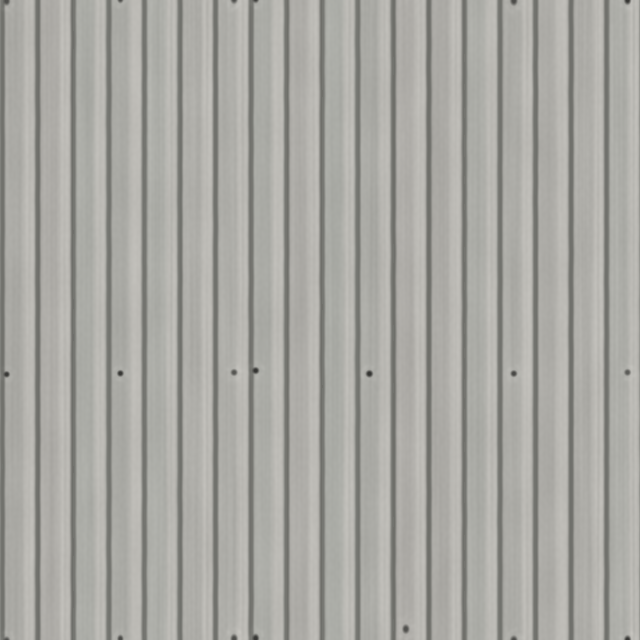
Give the GLSL for this texture, as a WebGL 2 fragment shader.

```glsl
#version 300 es
precision highp float;
// Tiling grey ribbed metal cladding with dark grooves, soft highlights and rows of small fixings.

uniform vec2 u_resolution;
out vec4 outColor;

const float PANELS = 18.0;
const float GROOVE_OFFSET = 0.065;           // groove centre, in panels
const vec2 GROOVE_EDGE = vec2(0.035, 0.10);  // half width: core, outer
const vec2 RIDGE = vec2(0.60, 0.87);         // highlight span, in panels
const vec3 FACE = vec3(0.676, 0.668, 0.650);
const vec3 HIGHLIGHT = vec3(0.742, 0.735, 0.715);
const vec3 GROOVE = vec3(0.445, 0.447, 0.428);
const vec3 FIXING = vec3(0.20, 0.20, 0.19);
const vec3 COOL_TINT = vec3(-0.010, 0.003, -0.001);
const float STREAK_AMOUNT = 0.022;
const float BLOTCH_AMOUNT = 0.018;
const float GRAIN_AMOUNT = 0.012;
const int FIXINGS = 7;
const float FIXING_START = 0.0104;
const float FIXING_STEP = 0.1777;
const float SHEET_LAP = 0.144;
const float SHEET_GAP = 0.048;
const float FIXING_RADIUS = 0.0042;
const float FIXING_ROW = 0.418;
const vec2 STRAY_SHIFT = vec2(0.057, 0.018);

float hash(ivec2 cell, int seed) {
    uint n = uint(cell.x) * 1597u + uint(cell.y) * 51749u + uint(seed) * 3571u;
    n = n * 747796405u + 2891336453u;
    n = ((n >> ((n >> 28u) + 4u)) ^ n) * 277803737u;
    n = (n >> 22u) ^ n;
    return float(n >> 8u) / 16777216.0;
}

float cornerSlope(ivec2 cell, ivec2 period, vec2 offset, int seed) {
    float angle = 6.28318 * hash((cell + period) % period, seed);
    return dot(vec2(cos(angle), sin(angle)), offset);
}

// Gradient noise that wraps after one canvas.
float wrapNoise(vec2 uv, ivec2 period, int seed) {
    vec2 p = uv * vec2(period);
    ivec2 cell = ivec2(floor(p));
    vec2 f = fract(p);
    vec2 w = f * f * f * (f * (f * 6.0 - 15.0) + 10.0);
    float a = cornerSlope(cell, period, f, seed);
    float b = cornerSlope(cell + ivec2(1, 0), period, f - vec2(1, 0), seed);
    float c = cornerSlope(cell + ivec2(0, 1), period, f - vec2(0, 1), seed);
    float d = cornerSlope(cell + ivec2(1, 1), period, f - vec2(1, 1), seed);
    return mix(mix(a, b, w.x), mix(c, d, w.x), w.y);
}

vec3 cladding(vec2 uv, float pixel) {
    float wobble = 0.012 * wrapNoise(uv, ivec2(18, 24), 1);
    float x = uv.x * PANELS - GROOVE_OFFSET + wobble;
    float phase = fract(x);
    int panel = (int(floor(x)) + int(PANELS)) % int(PANELS);
    float tone = hash(ivec2(panel, 0), 2);
    float crispness = hash(ivec2(panel, 1), 3);
    float aa = pixel * PANELS;

    // Flat face, dipping slightly in the middle, then the bright ridge.
    vec3 color = FACE + COOL_TINT * tone + 0.018 * (hash(ivec2(panel, 2), 4) - 0.5);
    color += 0.012 * (1.0 - smoothstep(0.10, 0.32, phase));
    float shift = 0.05 * (crispness - 0.5);
    float soft = mix(0.10, 0.05, crispness) + aa;
    float ridge = smoothstep(RIDGE.x + shift - soft, RIDGE.x + shift + soft, phase)
                * (1.0 - smoothstep(RIDGE.y - 0.03, RIDGE.y + 0.06 + aa, phase));
    float crease = 1.0 - smoothstep(0.0, 0.04 + aa, abs(phase - RIDGE.x - 0.16));
    color = mix(color, HIGHLIGHT, ridge * (1.0 - 0.45 * crease * crispness));

    // Long rolled streaks, broad weathering and fine grain.
    float streak = wrapNoise(uv, ivec2(180, 3), 5) + 0.6 * wrapNoise(uv + 0.13, ivec2(97, 2), 6);
    color += STREAK_AMOUNT * streak * (0.6 + 0.8 * crispness);
    color += BLOTCH_AMOUNT * wrapNoise(uv, ivec2(18, 11), 7);
    color += GRAIN_AMOUNT * wrapNoise(uv, ivec2(150, 110), 8);

    // Shadowed groove with a faint shoulder.
    float fromGroove = abs(phase - round(phase));
    color -= 0.025 * (1.0 - smoothstep(0.06, 0.16, fromGroove));
    float groove = 1.0 - smoothstep(GROOVE_EDGE.x - 0.5 * aa, GROOVE_EDGE.y + 0.5 * aa, fromGroove);
    return mix(color, GROOVE + 0.03 * (tone - 0.5), groove);
}

// Two rows of fixings: evenly spaced, interrupted by a sheet lap and a gap.
vec3 addFixings(vec3 color, vec2 uv, float pixel) {
    for (int row = 0; row < 2; row++) {
        for (int i = 0; i < FIXINGS; i++) {
            ivec2 id = ivec2(i, row);
            float n = float(i);
            vec2 center = vec2(FIXING_START + FIXING_STEP * n, FIXING_ROW * float(row));
            center.x += SHEET_GAP * step(5.0, n) - SHEET_LAP * step(3.0, n);
            center.y += 0.007 * (hash(id, 9) - 0.5);
            if (row == 0 && i == 4) center += STRAY_SHIFT;
            vec2 delta = uv - center;
            delta -= round(delta);
            delta.y *= row == 0 ? 0.75 : 1.0;
            float dist = length(delta);
            float radius = FIXING_RADIUS * mix(0.85, 1.15, hash(id, 10));
            float rim = exp(-pow((dist - 2.4 * radius) / radius, 2.0));
            color += 0.035 * rim * (0.5 + wrapNoise(uv, ivec2(120, 120), 11));
            float head = 1.0 - smoothstep(0.35 * radius, 1.3 * radius + pixel, dist);
            color = mix(color, FIXING, head * mix(0.65, 1.0, hash(id, 12)));
        }
    }
    return color;
}

void main() {
    vec2 uv = gl_FragCoord.xy / u_resolution;
    float pixel = 1.0 / min(u_resolution.x, u_resolution.y);
    outColor = vec4(addFixings(cladding(uv, pixel), uv, pixel), 1.0);
}
```
